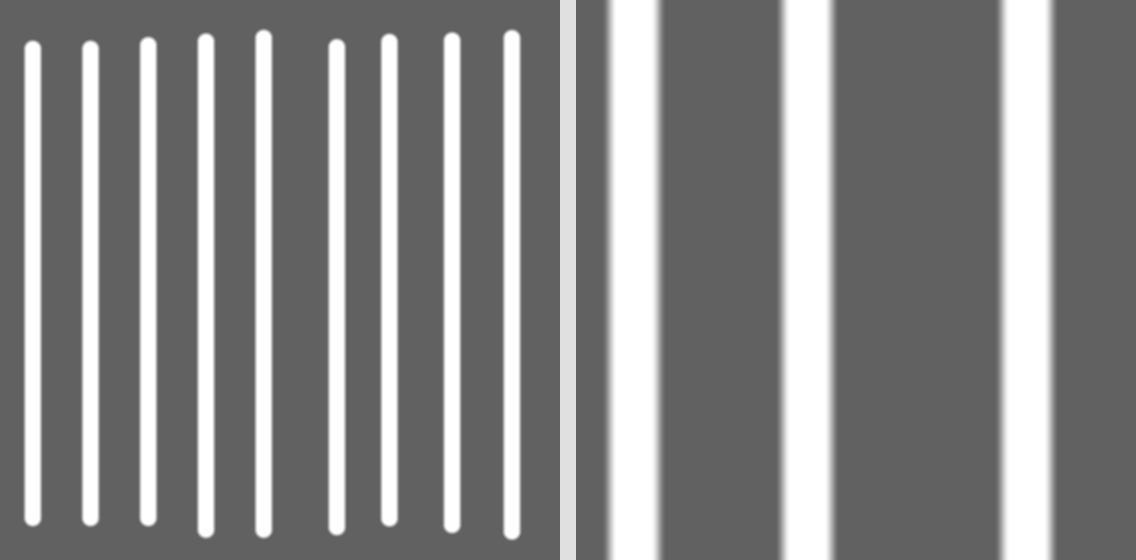
Left: the whole. Right: its middle third, enlarged.
This pattern is drawn by a WebGL 1 fragment shader. Its source:

```glsl
precision highp float;
// Nine soft white vertical bars with round ends on flat grey: a group of five,
// a wider gap, then a group of four. Each bar is a capsule distance; formulas
// on the bar index give its position and the slight drift of both ends.

uniform vec2 u_resolution;

const vec3 GROUND_COLOR = vec3(0.38);
const vec3 BAR_COLOR = vec3(1.0);
const int BAR_COUNT = 9;
const float LEFT_COUNT = 5.0;      // bars before the wide gap
const float BAR_RADIUS = 0.0146;
const float EDGE_SOFTNESS = 0.0046;

const float LEFT_START = 0.0586;   // centre of the first bar in each group
const float LEFT_PITCH = 0.1031;
const float RIGHT_START = 0.6016;
const float RIGHT_PITCH = 0.1042;

// Uneven bump over the right group: zero at its outer bars, highest at the second.
float groupBump(float k, float skew) {
  return k * pow(max(3.0 - k, 0.0), skew);
}

// Centre x, bottom y and top y of a bar in the left group.
vec3 leftBar(float k) {
  float x = LEFT_START + LEFT_PITCH * k;
  float bottom = 0.0607 - 0.0210 * step(2.5, k);
  float top = 0.9270 + 0.0065 * max(k - 1.0, 0.0);
  return vec3(x, bottom, top);
}

// The same for the right group, whose inner bars are nudged out of step.
vec3 rightBar(float k) {
  float x = RIGHT_START + RIGHT_PITCH * k - 0.0013 * groupBump(k, 3.0);
  float bottom = 0.0443 - 0.0026 * k + 0.0046 * groupBump(k, 2.0);
  float top = 0.9300 + 0.0054 * k + 0.0005 * groupBump(k, 3.0);
  return vec3(x, bottom, top);
}

// Signed distance to an upright capsule; bottom and top are its outer tips.
float capsuleDistance(vec2 p, vec3 bar) {
  float axisY = clamp(p.y, bar.y + BAR_RADIUS, bar.z - BAR_RADIUS);
  return length(p - vec2(bar.x, axisY)) - BAR_RADIUS;
}

void main() {
  vec2 p = gl_FragCoord.xy / u_resolution;

  // Nearest bar
  float nearest = 1.0;
  for (int i = 0; i < BAR_COUNT; i++) {
    float index = float(i);
    vec3 bar = leftBar(index);
    if (index >= LEFT_COUNT) bar = rightBar(index - LEFT_COUNT);
    nearest = min(nearest, capsuleDistance(p, bar));
  }

  // Soft edge
  float coverage = 1.0 - smoothstep(-EDGE_SOFTNESS, EDGE_SOFTNESS, nearest);
  gl_FragColor = vec4(mix(GROUND_COLOR, BAR_COLOR, coverage), 1.0);
}
```
